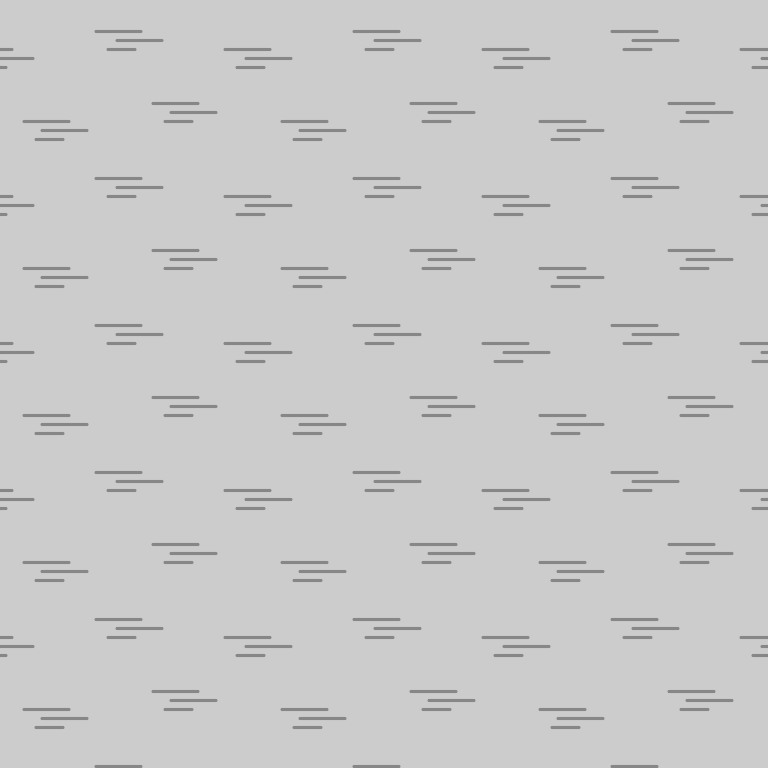
This pattern is drawn by a Shadertoy shader. Its source:

```glsl
// Staggered clusters of three short grey dashes on a pale grey ground.

const float UNITS = 256.0;             // design units across the canvas
const vec2 TILE = vec2(86.0, 49.0);    // repeat size in units
const float STROKE = 1.05;             // dash thickness
const float ROW_GAP = 3.0;             // spacing between dashes in a cluster
const vec3 GROUND = vec3(0.80);
const vec3 INK = vec3(0.53);

// Shortest offset from an anchor, wrapped over the repeating tile
vec2 wrapOffset(vec2 p, vec2 anchor, vec2 tile) {
    return mod(p - anchor + 0.5 * tile, tile) - 0.5 * tile;
}

// Distance to a horizontal dash with slightly rounded ends
float dashDistance(vec2 p, float dashLength, float thickness) {
    float radius = 0.5 * thickness;
    float reach = 0.5 * dashLength - radius;
    return length(vec2(max(abs(p.x) - reach, 0.0), p.y)) - radius;
}

// Three dashes: long, shifted long, short; start is the first dash's left end
float clusterDistance(vec2 p, vec2 start, float shift) {
    float nearest = 1e3;
    for (int i = 0; i < 3; i++) {
        float dashLength = i == 2 ? 10.0 : 16.0;
        float indent = i == 0 ? 0.0 : (i == 1 ? shift : 4.0);
        vec2 centre = start + vec2(indent + 0.5 * dashLength, float(i) * ROW_GAP);
        vec2 q = wrapOffset(p, centre, TILE);
        nearest = min(nearest, dashDistance(q, dashLength, STROKE));
    }
    return nearest;
}

// Two bands per tile, each holding two clusters half a tile apart
float patternDistance(vec2 p) {
    float nearest = 1e3;
    for (int band = 0; band < 2; band++) {
        for (int k = 0; k < 2; k++) {
            vec2 start = vec2(31.5, 10.5)
                       + float(band) * vec2(19.0, 24.0)
                       + float(k) * vec2(0.5 * TILE.x, 6.0);
            nearest = min(nearest, clusterDistance(p, start, 7.0 - float(band)));
        }
    }
    return nearest;
}

void mainImage(out vec4 fragColor, in vec2 fragCoord) {
    // Units measured from the upper left corner
    float pixel = UNITS / iResolution.y;
    vec2 p = vec2(fragCoord.x, iResolution.y - fragCoord.y) * pixel;

    // Edge smoothing about one pixel wide
    float coverage = 1.0 - smoothstep(-0.6 * pixel, 0.6 * pixel, patternDistance(p));
    fragColor = vec4(mix(GROUND, INK, coverage), 1.0);
}
```
